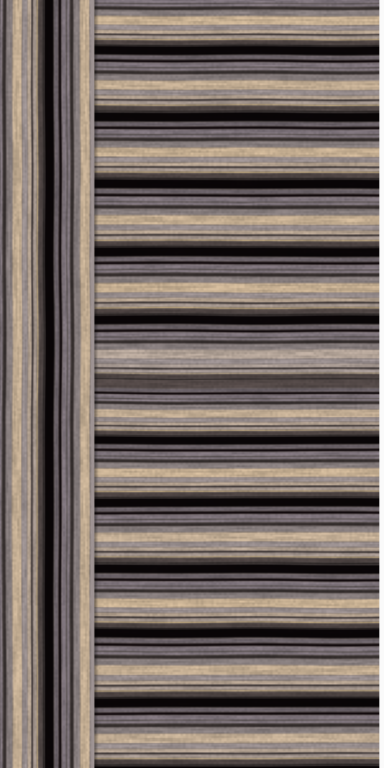
A Shadertoy shader for this texture:

```glsl
// Striped layers: a vertical panel on the left, stacked horizontal bands on the right.
// One stripe profile, running from dark seam to dark seam, colours both panels;
// value noise stretched along the stripes adds wavering edges and fibrous grain.

const vec3 INK = vec3(0.035, 0.02, 0.025);
const vec3 SHADE = vec3(0.24, 0.21, 0.205);
const vec3 TAUPE = vec3(0.41, 0.375, 0.37);
const vec3 LAVENDER = vec3(0.49, 0.45, 0.48);
const vec3 MIST = vec3(0.59, 0.55, 0.55);
const vec3 SAND = vec3(0.77, 0.68, 0.565);
const vec3 PAPER = vec3(0.98);

const float PANEL_EDGE = 0.246;   // fraction of the width
const float SHEET_EDGE = 0.988;
const int SEAMS = 13;
// Depth of each dark seam below the top, in canvas heights.
const float SEAM[SEAMS] = float[SEAMS](-0.018, 0.0655, 0.1523, 0.2396, 0.328,
    0.4167, 0.500, 0.573, 0.654, 0.741, 0.8245, 0.9154, 1.003);

float hash(vec2 p) {
    vec3 q = fract(p.xyx * vec3(0.1031, 0.1030, 0.0973));
    q += dot(q, q.yzx + 33.33);
    return fract((q.x + q.y) * q.z);
}

float noise(vec2 p) {
    vec2 i = floor(p), f = fract(p);
    f = f * f * (3.0 - 2.0 * f);
    return mix(mix(hash(i), hash(i + vec2(1, 0)), f.x),
               mix(hash(i + vec2(0, 1)), hash(i + vec2(1, 1)), f.x), f.y);
}

// Lays a soft-edged stripe over the colour below it.
vec3 stripe(vec3 base, vec3 tint, float t, float centre, float halfWidth, float soft) {
    float cover = 1.0 - smoothstep(-soft, soft, abs(t - centre) - halfWidth);
    return mix(base, tint, cover);
}

// Stripes across one period, t = 0 and 1 being the dark seams.
vec3 profile(float t, float soft, float seamInk, float warmth, float seed) {
    vec3 sand = mix(MIST + 0.06, SAND, warmth);
    float jitter = 0.016 * (hash(vec2(seed, 3.0)) - 0.5);
    float s = t + jitter;
    vec3 c = TAUPE;
    c = stripe(c, LAVENDER * 0.83, s, 0.110, 0.028, soft);
    c = stripe(c, INK * 2.0, s, 0.165, 0.020, soft);
    c = stripe(c, LAVENDER, s, 0.250, 0.058, soft);
    c = stripe(c, TAUPE * 0.85, s, 0.262, 0.008, soft);
    c = stripe(c, SHADE * 0.85, s, 0.338, 0.024, soft);
    c = stripe(c, MIST * 0.88, s, 0.415, 0.045, soft);
    c = stripe(c, sand, s, 0.530, 0.072, soft);
    c = stripe(c, MIST, s, 0.640, 0.038, soft);
    c = stripe(c, mix(MIST, sand, 0.65), s, 0.710, 0.030, soft);
    c = stripe(c, SHADE, s, 0.752, 0.012, soft);
    c = stripe(c, mix(MIST, sand, 0.3), s, 0.792, 0.026, soft);
    c = stripe(c, sand * vec3(0.93, 0.92, 0.82), s, 0.827, 0.010, soft);
    c = stripe(c, SHADE * 1.25, s, 0.872, 0.030, soft);
    c = stripe(c, SHADE * 0.75, s, 0.918, 0.016, soft);
    // The seam wraps round both ends of the period.
    float fromSeam = min(t, 1.0 - t);
    vec3 seam = mix(SHADE * 1.35, INK, seamInk);
    return stripe(c, seam, fromSeam, 0.0, 0.068, soft);
}

// along and across are measured in canvas heights.
float waver(float along, float across) {
    return 0.0016 * (noise(vec2(along * 9.0, across * 12.0)) - 0.5);
}

float grain(float along, float across) {
    float fibre = noise(vec2(along * 35.0, across * 420.0)) - 0.5;
    float speckle = noise(vec2(along, across) * 300.0) - 0.5;
    return 1.0 + 0.16 * fibre + 0.10 * speckle;
}

vec3 verticalPanel(float x, float depth, float pixel) {
    const float period = 0.0885;
    float t = (x + waver(depth, x) - 0.0642) / period;
    vec3 c = profile(fract(t), 0.014 + 0.5 * pixel / period, 1.0, 0.9, 7.0);
    return c * grain(depth, x);
}

vec3 horizontalBands(float x, float depth, float pixel) {
    float d = depth + waver(x, depth);
    int band = 0;
    for (int i = 1; i < SEAMS - 1; i++) {
        if (d >= SEAM[i]) band = i;
    }
    float period = SEAM[band + 1] - SEAM[band];
    float t = clamp((d - SEAM[band]) / period, 0.0, 1.0);
    float seed = float(band);
    // The middle seam is faded and the band above it is cooler.
    float seamInk = smoothstep(0.012, 0.03, abs(d - 0.5));
    float warmth = band == 5 ? 0.4 : 0.8 + 0.2 * hash(vec2(seed, 11.0));
    vec3 c = profile(t, 0.014 + 0.5 * pixel / period, seamInk, warmth, seed);
    return c * grain(x, depth);
}

void mainImage(out vec4 fragColor, in vec2 fragCoord) {
    vec2 uv = fragCoord / iResolution.xy;
    float pixel = 1.0 / iResolution.y;
    float pixelX = 1.0 / iResolution.x;
    float x = uv.x * 0.5;
    float depth = 1.0 - uv.y;

    // Panels, with a pale rim and a narrow shadow where they meet.
    vec3 bands = horizontalBands(x, depth, pixel);
    bands *= mix(0.65, 1.0, smoothstep(0.0, 0.012, uv.x - PANEL_EDGE));
    vec3 panel = verticalPanel(x, depth, pixel);
    panel = stripe(panel, MIST * 1.05, uv.x, PANEL_EDGE - 0.005, 0.003, pixelX);
    vec3 c = mix(panel, bands, smoothstep(-0.5, 0.5, (uv.x - PANEL_EDGE) / pixelX));

    // Bare margin on the right.
    c = mix(c, PAPER, smoothstep(-0.5, 0.5, (uv.x - SHEET_EDGE) / pixelX));
    fragColor = vec4(clamp(c, 0.0, 1.0), 1.0);
}
```
